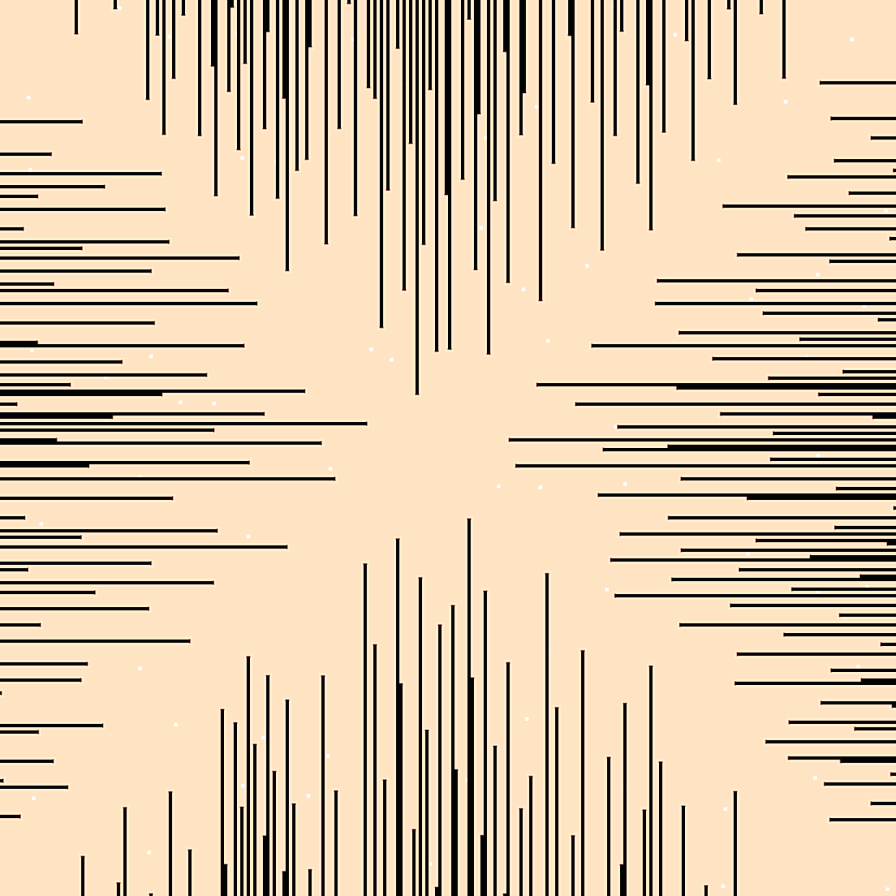
A WebGL 2 fragment shader for this background:

```glsl
#version 300 es
precision highp float;
// Thin black bars grow inward from all four edges of a cream field.
// Each edge is cut into bands of cells; a band spreads its share of bars by
// jitter, each bounded by the diagonals. Small white dots lie scattered below.

#define BANDS 12               // bands per edge, the outer two stay empty
#define BAND_CELLS 23          // bar widths per band
#define CELLS 276.0            // bar widths per canvas side
#define REACH 0.965            // longest bar, as part of the tent
#define RIM 0.7                // pale rim, in bar widths
#define DOT_GRID 14.0
#define DOT_CHANCE 0.34
#define SEED 7u

uniform vec2 u_resolution;
out vec4 outColor;

const vec3 CREAM = vec3(1.0, 0.894, 0.769);
const vec3 PALE = vec3(1.0, 0.95, 0.825);
const vec3 INK = vec3(0.015, 0.01, 0.01);
const vec3 TIP_RED = vec3(0.65, 0.08, 0.06);

// Bar density of each inner band: left, right (from the top), bottom, top
const vec4 DENSITY[10] = vec4[10](
    vec4(1, 3, 3, 3), vec4(5, 6, 4, 7), vec4(7, 6, 11, 11), vec4(5, 8, 4, 7),
    vec4(11, 11, 9, 11), vec4(5, 9, 10, 10), vec4(7, 12, 5, 6),
    vec4(4, 7, 6, 7), vec4(4, 7, 3, 5), vec4(4, 6, 0, 2));

// Integer hash of a cell and a salt, giving 0..1
float hash(ivec2 cell, uint salt) {
    uint h = uint(cell.x) * 1597334677u ^ uint(cell.y) * 3812015801u;
    h ^= (salt + SEED) * 2654435769u;
    h = (h ^ (h >> 16)) * 2146121005u;
    h = (h ^ (h >> 15)) * 2221713035u;
    h ^= h >> 16;
    return float(h >> 8) / 16777216.0;
}

// Part of a pixel of width px around x that lies between lo and hi
float overlap(float x, float lo, float hi, float px) {
    return clamp((min(x + 0.5 * px, hi) - max(x - 0.5 * px, lo)) / px, 0.0, 1.0);
}

float boxCover(vec2 p, vec2 lo, vec2 hi, float px) {
    return overlap(p.x, lo.x, hi.x, px) * overlap(p.y, lo.y, hi.y, px);
}

// Length of the bar in a cell, or a negative value if the cell is empty
float barLength(int id, int side) {
    int band = id / BAND_CELLS;
    if (band < 1 || band > BANDS - 2) return -1.0;
    float count = DENSITY[band - 1][side];
    if (count < 0.5) return -1.0;

    // Each slot of the band holds one bar at a jittered cell
    float width = float(BAND_CELLS) / count;
    float local = float(id - band * BAND_CELLS);
    float slot = floor((local + 0.5) / width);
    float first = ceil(slot * width - 0.5);
    float next = ceil((slot + 1.0) * width - 0.5);
    float jitter = hash(ivec2(band * BAND_CELLS + int(slot), side), 1u);
    if (abs(first + floor(jitter * (next - first)) - local) > 0.5) return -1.0;

    // Golden steps spread the lengths evenly
    float along = float(id) + 0.5;
    float part = fract(hash(ivec2(band, side), 2u) + slot * 0.618);
    return REACH * part * min(along, CELLS - along);
}

// Coverage of one edge: x = ink, y = rim, z = red tip.
// p.x runs along the edge and p.y into the canvas, both in cells.
vec3 edgeBars(vec2 p, int side, float px) {
    vec3 cover = vec3(0.0);
    for (int k = -1; k <= 1; k++) {
        int id = int(floor(p.x)) + k;
        float tip = barLength(id, side);
        if (tip < 0.0) continue;
        vec2 lo = vec2(float(id), -2.0);
        vec2 hi = vec2(lo.x + 1.0, tip);
        cover.x += boxCover(p, lo, hi, px);
        cover.y = max(cover.y, boxCover(p, lo - RIM, hi + RIM, px));
        cover.z = max(cover.z, boxCover(p, vec2(lo.x - 0.2, tip - 0.35), hi + 0.2, px));
    }
    return cover;
}

// One square dot in some cells of a coarse grid
float dots(vec2 uv, float px) {
    ivec2 cell = ivec2(floor(uv * DOT_GRID));
    if (hash(cell, 3u) > DOT_CHANCE) return 0.0;
    vec2 jitter = vec2(hash(cell, 4u), hash(cell, 5u));
    vec2 center = (vec2(cell) + mix(vec2(0.1), vec2(0.9), jitter)) / DOT_GRID;
    return boxCover((uv - center) * CELLS, vec2(-0.55), vec2(0.55), px);
}

void main() {
    vec2 uv = gl_FragCoord.xy / u_resolution;
    vec2 p = uv * CELLS;
    vec2 q = CELLS - p;
    float px = CELLS / min(u_resolution.x, u_resolution.y);

    // Gather the four edges
    vec3 cover = edgeBars(vec2(q.y, p.x), 0, px) + edgeBars(vec2(q.y, q.x), 1, px)
               + edgeBars(p, 2, px) + edgeBars(vec2(p.x, q.y), 3, px);
    cover = min(cover, 1.0);

    // Paint from the ground up, keeping the rim clear of the soft ink edge
    float rim = cover.y * (1.0 - smoothstep(0.0, 0.12, cover.x));
    vec3 color = mix(CREAM, PALE, rim);
    color = mix(color, vec3(1.0), dots(uv, px));
    color = mix(color, TIP_RED, 0.5 * cover.z);
    color = mix(color, INK, cover.x);
    outColor = vec4(color, 1.0);
}
```
